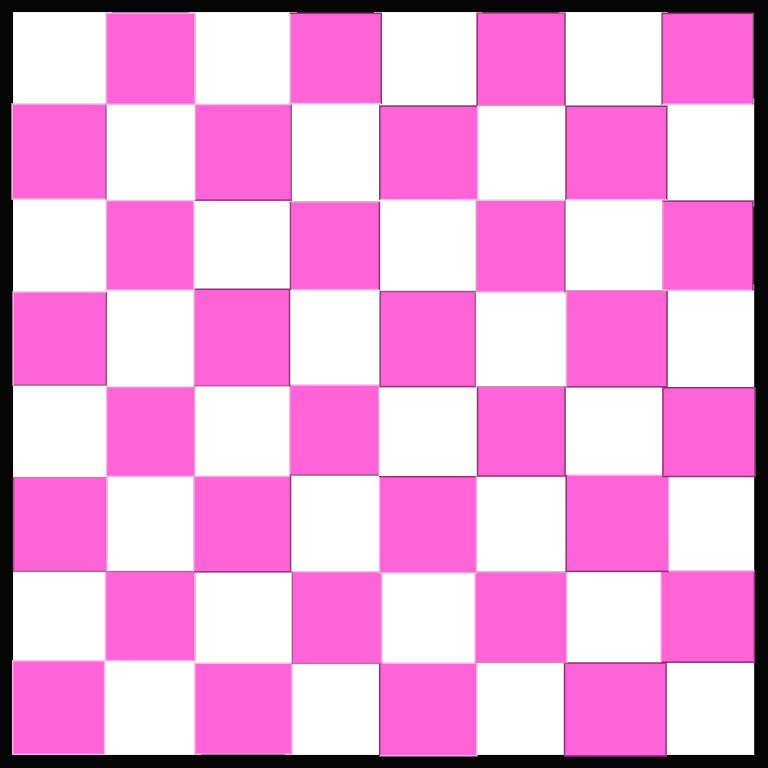
Write a WebGL 2 fragment shader that draws this pattern.

```glsl
#version 300 es
precision highp float;
// Hand-cut pink and white checkerboard, eight by eight, in a black frame.
// White tiles are laid first; pink tiles with slightly uneven sides go over
// them, each side edged by a thin seam that is either pale or dark.

#define TILES 8.0
#define BOARD_LO vec2(0.0170, 0.0170)
#define BOARD_HI vec2(0.9820, 0.9843)
#define DRIFT vec2(0.0046, 0.0036)   // shift of every second grid line
#define JITTER 0.0019                // random shift of each pink side
#define UNDERLAP 0.008               // white tucked under the pink
#define WIDE_COLUMN 6.0              // column whose right side overhangs
#define OVERHANG 0.0075
#define SEAM_HALF_WIDTH 0.0010

uniform vec2 u_resolution;
out vec4 fragColor;

const vec3 FRAME = vec3(0.02);
const vec3 WHITE = vec3(1.0);
const vec3 PINK = vec3(0.995, 0.39, 0.845);
const vec3 SEAM_PALE = vec3(0.96, 0.72, 0.91);
const vec3 SEAM_DARK = vec3(0.55, 0.20, 0.46);

float hash(vec2 tile, float salt) {
    return fract(sin(dot(vec3(tile, salt), vec3(12.99, 78.23, 37.72))) * 4375.85);
}

vec2 gridLine(vec2 index) {
    vec2 inner = step(1.0, index) * step(index, vec2(TILES - 1.0));
    vec2 even = 1.0 - mod(index, 2.0);
    return mix(BOARD_LO, BOARD_HI, index / TILES) - DRIFT * even * inner;
}

vec2 sideJitter(vec2 tile, float salt) {
    return JITTER * (2.0 * vec2(hash(tile, salt), hash(tile, salt + 1.0)) - 1.0);
}

// Coverage of the region where the distance is negative.
float cover(float dist, float pixel) {
    return clamp(0.5 - dist / pixel, 0.0, 1.0);
}

// Positive outside the box; side is 0 left, 1 bottom, 2 right, 3 top.
float boxDistance(vec2 p, vec2 lo, vec2 hi, out float side) {
    vec2 below = lo - p, above = p - hi;
    float dist = below.x;
    side = 0.0;
    if (below.y > dist) { dist = below.y; side = 1.0; }
    if (above.x > dist) { dist = above.x; side = 2.0; }
    if (above.y > dist) { dist = above.y; side = 3.0; }
    return dist;
}

vec3 layWhite(vec3 color, vec2 p, vec2 tile, float pixel) {
    float side;
    vec2 lo = max(gridLine(tile) - UNDERLAP, BOARD_LO);
    vec2 hi = min(gridLine(tile + 1.0) + UNDERLAP, BOARD_HI);
    return mix(color, WHITE, cover(boxDistance(p, lo, hi, side), pixel));
}

vec3 layPink(vec3 color, vec2 p, vec2 tile, float pixel) {
    vec2 lo = gridLine(tile) + sideJitter(tile, 1.0);
    vec2 hi = gridLine(tile + 1.0) + sideJitter(tile, 5.0);
    if (tile.x == WIDE_COLUMN) hi.x += OVERHANG;

    float side;
    float dist = boxDistance(p, lo, hi, side);
    color = mix(color, PINK, cover(dist, pixel));

    // Seams grow darker towards the right of the board.
    float tone = hash(tile, 11.0 + side) + 0.7 * (tile.x / TILES - 0.5);
    vec3 seam = mix(SEAM_PALE, SEAM_DARK, smoothstep(0.3, 0.75, tone));
    return mix(color, seam, cover(abs(dist) - SEAM_HALF_WIDTH, pixel));
}

void main() {
    vec2 p = gl_FragCoord.xy / u_resolution;
    float pixel = 1.0 / min(u_resolution.x, u_resolution.y);
    vec2 home = floor((p - BOARD_LO) / (BOARD_HI - BOARD_LO) * TILES);
    vec3 color = FRAME;

    // Layer 0 is white, layer 1 is pink; neighbours may reach into this tile.
    for (int layer = 0; layer < 2; layer++) {
        for (int k = 0; k < 9; k++) {
            vec2 tile = home + vec2(k % 3 - 1, k / 3 - 1);
            bool onBoard = all(greaterThanEqual(tile, vec2(0.0)))
                        && all(lessThan(tile, vec2(TILES)));
            bool isPink = mod(tile.x + tile.y, 2.0) < 0.5;
            if (!onBoard || isPink != (layer == 1)) continue;
            color = isPink ? layPink(color, p, tile, pixel)
                           : layWhite(color, p, tile, pixel);
        }
    }
    fragColor = vec4(color, 1.0);
}
```
